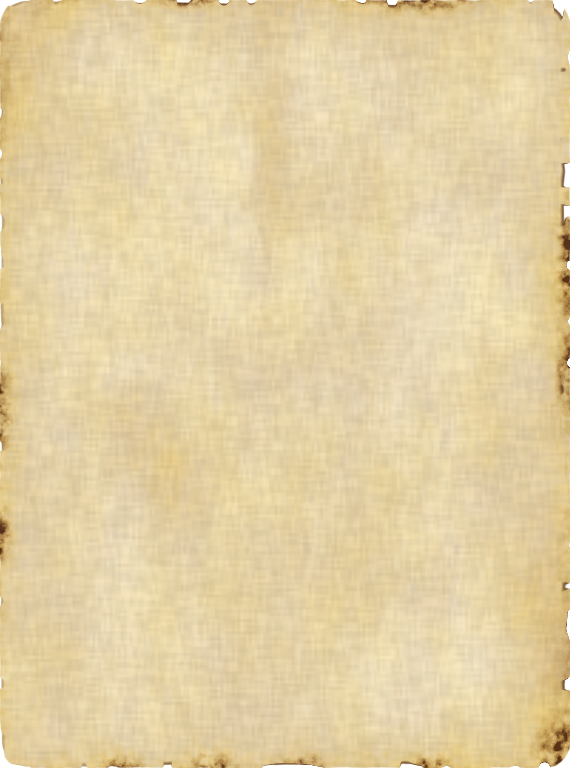
Give the GLSL for this texture, as a Shadertoy shader.

```glsl
const vec3 PALE = vec3(0.93, 0.87, 0.72);
const vec3 CREAM = vec3(0.88, 0.80, 0.62);
const vec3 STRAW = vec3(0.88, 0.78, 0.55);
const vec3 OCHRE = vec3(0.82, 0.70, 0.44);
const vec3 UMBER = vec3(0.70, 0.54, 0.30);
const vec3 CHAR = vec3(0.34, 0.19, 0.09);
const vec3 BACKDROP = vec3(1.0);
const float CORNER_RADIUS = 0.034;
const float EDGE_WOBBLE = 0.004;
const float NICK_DEPTH = 0.008;
const float BASE_TONE = 0.13;
const float CLOUD_GAIN = 0.34;
const float FIBRE_GAIN = 0.16;
const float WEAVE_GAIN = 0.055;

// Soft stains: centre and radius in canvas fractions, with their strengths
const int STAIN_COUNT = 11;
const vec4 STAINS[STAIN_COUNT] = vec4[](
    vec4(0.49, 0.96, 0.050, 0.10), vec4(0.465, 0.78, 0.028, 0.13),
    vec4(0.02, 0.87, 0.100, 0.13), vec4(0.23, 0.46, 0.075, 0.05),
    vec4(0.30, 0.39, 0.050, 0.06), vec4(0.90, 0.40, 0.070, 0.08),
    vec4(0.98, 0.60, 0.060, 0.20), vec4(0.98, 0.13, 0.080, 0.20),
    vec4(0.65, 0.76, 0.050, 0.07), vec4(0.24, 0.67, 0.120, 0.09),
    vec4(0.73, 0.67, 0.120, 0.12));
const float STAIN_STRENGTHS[STAIN_COUNT] = float[](
    0.18, 0.24, 0.24, 0.20, 0.15, 0.18, 0.18, 0.22, 0.08, -0.08, -0.07);

// Scorched patches along the border
const int BURN_COUNT = 11;
const vec4 BURNS[BURN_COUNT] = vec4[](
    vec4(0.00, 0.465, 0.022, 0.045), vec4(0.00, 0.30, 0.020, 0.030),
    vec4(1.00, 0.66, 0.020, 0.070), vec4(1.00, 0.52, 0.022, 0.045),
    vec4(0.98, 0.025, 0.035, 0.030), vec4(0.73, 1.00, 0.080, 0.015),
    vec4(0.33, 1.00, 0.050, 0.010), vec4(0.37, 0.00, 0.035, 0.022),
    vec4(0.53, 0.00, 0.040, 0.018), vec4(0.21, 0.00, 0.035, 0.018),
    vec4(0.75, 0.00, 0.040, 0.014));

float hash(vec2 p) {
    vec3 q = fract(vec3(p.xyx) * 0.1031);
    q += dot(q, q.yzx + 33.33);
    return fract((q.x + q.y) * q.z);
}

float noise(vec2 p) {
    vec2 cell = floor(p), f = fract(p);
    f = f * f * (3.0 - 2.0 * f);
    return mix(mix(hash(cell), hash(cell + vec2(1, 0)), f.x),
               mix(hash(cell + vec2(0, 1)), hash(cell + vec2(1, 1)), f.x), f.y);
}

float fbm(vec2 p) {
    float sum = 0.0, gain = 0.5;
    for (int i = 0; i < 5; i++) {
        sum += gain * noise(p);
        p = mat2(1.96, 0.28, -0.28, 1.96) * p + 17.3;
        gain *= 0.5;
    }
    return sum / 0.96875;
}

float blob(vec2 uv, vec4 shape) {
    vec2 d = (uv - shape.xy) / shape.zw;
    return exp(-dot(d, d));
}

float roundedBox(vec2 p, vec2 halfSize, float radius) {
    vec2 q = abs(p) - halfSize + radius;
    return length(max(q, 0.0)) + min(max(q.x, q.y), 0.0) - radius;
}

vec3 parchmentRamp(float tone) {
    vec3 color = mix(PALE, CREAM, smoothstep(0.0, 0.25, tone));
    color = mix(color, STRAW, smoothstep(0.22, 0.40, tone));
    color = mix(color, OCHRE, smoothstep(0.38, 0.60, tone));
    color = mix(color, UMBER, smoothstep(0.58, 0.80, tone));
    return mix(color, CHAR, smoothstep(0.78, 1.10, tone));
}

void mainImage(out vec4 fragColor, in vec2 fragCoord) {
    vec2 uv = fragCoord / iResolution.xy;
    vec2 p = fragCoord / iResolution.y;
    vec2 halfSize = 0.5 * vec2(iResolution.x / iResolution.y, 1.0);
    float pixel = 1.0 / iResolution.y;

    // Sheet outline, with most nicks on the right
    float nick = smoothstep(0.70, 0.85, noise(p * 55.0)) * mix(0.3, 1.0, uv.x);
    float sheet = roundedBox(p - halfSize, halfSize, CORNER_RADIUS);
    float torn = sheet + NICK_DEPTH * nick + EDGE_WOBBLE * (fbm(p * 45.0) - 0.6);
    float depth = max(-sheet, 0.0);

    // Clouds, upright fibres and fine speckle
    float cloud = fbm(p * vec2(13.0, 8.0) + 4.0);
    float fibre = fbm(p * vec2(95.0, 38.0));
    float speckle = fbm(p * 110.0 + 9.0);
    float tone = BASE_TONE + CLOUD_GAIN * (cloud - 0.5) + FIBRE_GAIN * (fibre - 0.5);

    // Stains with ragged outlines
    vec2 warped = uv + 0.05 * (vec2(fbm(p * 16.0), fbm(p * 16.0 + 31.0)) - 0.5);
    for (int i = 0; i < STAIN_COUNT; i++)
        tone += STAIN_STRENGTHS[i] * blob(warped, STAINS[i]) * (0.6 + 0.8 * cloud);

    // Aged rim and scorched patches
    float rim = exp(-depth / 0.022);
    tone += rim * (0.12 + 0.45 * (speckle - 0.25));
    float burn = 0.0;
    for (int i = 0; i < BURN_COUNT; i++) burn = max(burn, blob(uv, BURNS[i]));
    tone += burn * (0.2 + 1.3 * (speckle - 0.25));

    // Woven grain and a grey to yellow drift
    vec3 color = parchmentRamp(tone);
    float warp = noise(p * vec2(270.0, 60.0)) - 0.5;
    float weft = noise(p * vec2(50.0, 250.0)) - 0.5;
    color *= 1.0 + WEAVE_GAIN * (warp + weft);
    float drift = fbm(p * vec2(24.0, 14.0) + 50.0) - 0.5;
    color += drift * vec3(0.04, 0.03, -0.09);

    // Dark torn lip, then the backdrop
    float lip = smoothstep(-0.006, 0.0, torn) * smoothstep(0.1, 0.6, nick);
    color = mix(color, CHAR, 0.8 * lip);
    color = mix(color, BACKDROP, smoothstep(-pixel, pixel, torn));
    fragColor = vec4(clamp(color, 0.0, 1.0), 1.0);
}
```
